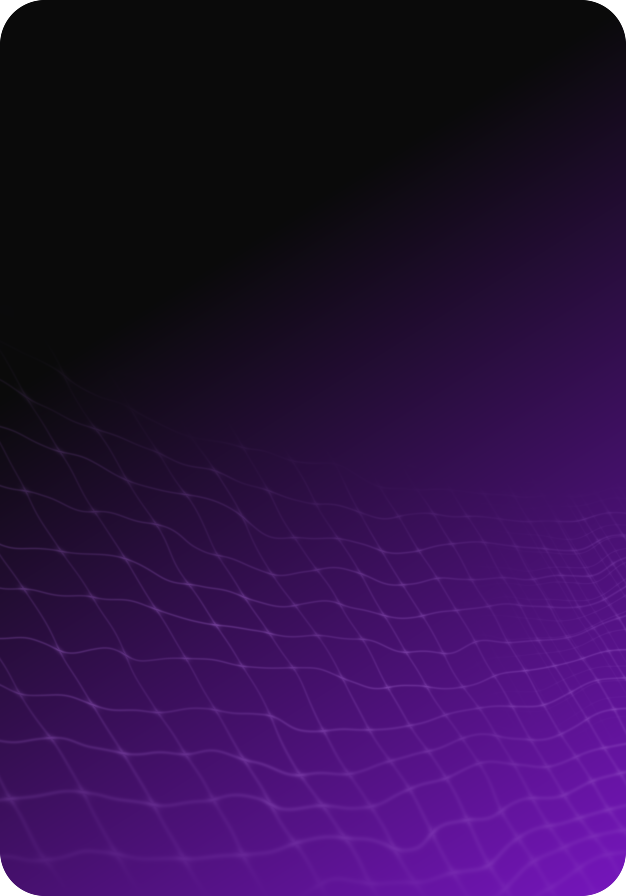
Write a Shadertoy shader that draws this background.

```glsl
// A rounded card with a diagonal black to violet gradient, overlaid by a wavy net.
// The net is a skewed, fanned coordinate grid bent by gradient noise; its strands
// and knots are soft glows that fade at the far rim and blur towards the bottom.

const vec3 NIGHT = vec3(0.038, 0.039, 0.040);
const vec3 VIOLET = vec3(0.465, 0.085, 0.745);
const vec3 STRAND = vec3(0.64, 0.40, 0.82);

vec2 hashGradient(vec2 cell) {
    vec3 h = fract(cell.xyx * vec3(0.1031, 0.1030, 0.0973));
    h += dot(h, h.yzx + 33.33);
    float angle = 6.2832 * fract((h.x + h.y) * h.z);
    return vec2(cos(angle), sin(angle));
}

float gradientNoise(vec2 p) {
    vec2 i = floor(p), f = fract(p);
    vec2 w = f * f * f * (f * (f * 6.0 - 15.0) + 10.0);
    vec2 e = vec2(0.0, 1.0);
    float a = dot(hashGradient(i), f);
    float b = dot(hashGradient(i + e.yx), f - e.yx);
    float c = dot(hashGradient(i + e.xy), f - e.xy);
    float d = dot(hashGradient(i + e.yy), f - e.yy);
    return mix(mix(a, b, w.x), mix(c, d, w.x), w.y);
}

float roundedBox(vec2 p, vec2 halfSize, float radius) {
    vec2 q = abs(p) - halfSize + radius;
    return length(max(q, 0.0)) + min(max(q.x, q.y), 0.0) - radius;
}

float glow(float dist, float width) {
    return exp(-dist * dist / (width * width));
}

// Distance, in canvas heights, to the nearest whole value of a coordinate
float lineDistance(float coord, float pixel) {
    float slope = length(vec2(dFdx(coord), dFdy(coord))) / pixel;
    return abs(fract(coord + 0.5) - 0.5) / max(slope, 0.001);
}

// Strands along both axes, with a knot at each crossing
float net(vec2 grid, float width, float knot, float pixel) {
    vec2 d = vec2(lineDistance(grid.x, pixel), lineDistance(grid.y, pixel));
    float strands = max(0.62 * glow(d.x, width), 0.9 * glow(d.y, width));
    return strands + 0.85 * glow(length(d), knot);
}

// Depth below the far rim of the net: 0 at the rim, 1 at the near edge
float netDepth(vec2 p) {
    float rim = 0.345 + 0.185 * sin(1.5708 * min(p.x / 0.6, 1.0));
    float near = 1.02 - 0.08 * p.x;
    return (p.y - rim) / (near - rim);
}

// Diagonal columns that tighten to the right, and rows that fan out to the left
vec2 netGrid(vec2 p, float depth) {
    float skew = p.x - 0.6 * p.y;
    float rows = 12.0 + 2.0 * smoothstep(0.4, 0.75, p.x);
    return vec2(17.6 * exp(skew / 0.781), rows * pow(max(depth, 0.0), 0.87));
}

void mainImage(out vec4 fragColor, in vec2 fragCoord) {
    float pixel = 1.0 / iResolution.y;
    vec2 size = iResolution.xy * pixel;
    vec2 p = fragCoord * pixel;
    p.y = 1.0 - p.y; // measured downwards from the top edge

    // Diagonal gradient
    float ramp = clamp((dot(p, vec2(0.534, 0.846)) - 0.378) / 0.842, 0.0, 1.0);
    vec3 color = mix(NIGHT, VIOLET, ramp);

    // Terrain swell bends the net
    float swell = 0.030 * gradientNoise(p * vec2(6.5, 8.0) + 3.7)
                + 0.014 * gradientNoise(p * vec2(17.0, 15.0) + 9.2);
    vec2 bent = p + vec2(0.25, 1.0) * swell;
    float depth = netDepth(bent);
    vec2 grid = netGrid(bent, depth);

    // Focus falls off towards the bottom, and knots shrink to the right
    float blur = smoothstep(0.74, 1.0, p.y);
    float width = max(mix(0.0012, 0.0032, blur), 0.8 * pixel);
    float knot = mix(0.0042, 0.0026, p.x / size.x) + 0.0035 * blur;
    float mesh = net(grid, width, knot, pixel);

    // A finer net crowds the far right
    float crowd = smoothstep(0.50, 0.68, p.x) * (1.0 - smoothstep(0.68, 0.85, p.y));
    vec2 fineGrid = grid * vec2(1.5, 1.8) + 0.4 + 8.0 * swell;
    mesh += 0.5 * crowd * net(fineGrid, 0.8 * pixel, 0.0020, pixel);

    // Uneven fading, strongest in the middle distance
    float patches = 0.8 + 0.65 * gradientNoise(p * 8.0 + 21.0);
    float fade = smoothstep(0.0, 0.22, depth + 0.06 * gradientNoise(p * 25.0));
    fade *= mix(0.55, 1.0, smoothstep(0.1, 0.55, depth)) * mix(1.0, 0.5, blur);
    fade *= 1.0 - smoothstep(0.93, 1.0, p.y - 0.06 * p.x);
    color = mix(color, STRAND, clamp(0.30 * mesh * patches * fade, 0.0, 0.5));

    // Rounded card on white
    float edge = roundedBox(p - 0.5 * size, 0.5 * size, 0.05);
    color = mix(color, vec3(1.0), smoothstep(-0.5 * pixel, 0.5 * pixel, edge));
    fragColor = vec4(color, 1.0);
}
```
